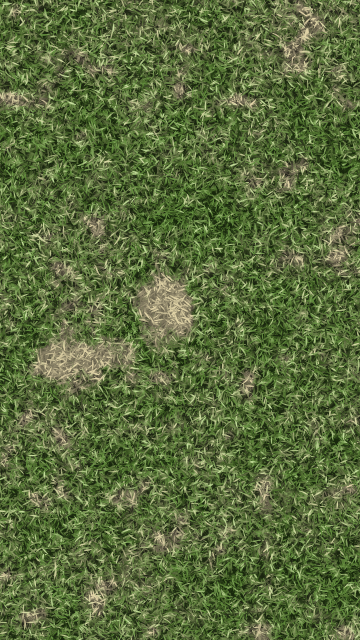
A Shadertoy shader for this texture:

```glsl
#define LAYERS 13
#define CELL 0.021
#define BLADE_LENGTH 0.0125
#define BLADE_WIDTH 0.0021
#define BLADE_BEND 22.0
#define TONE_SPREAD 1.05
#define DEPTH_SHADE 0.40
#define CLUMP_SHADE 0.42
#define DRYNESS 0.30

const float TAU = 6.2831853;

vec4 hash4(vec2 p) {
    vec4 q = fract(p.xyxy * vec4(0.1031, 0.1030, 0.0973, 0.1099));
    q += dot(q, q.wzxy + 33.33);
    return fract((q.xxyz + q.yzzw) * q.zywx);
}

vec2 gradient(vec2 cell) {
    float angle = TAU * hash4(cell + 71.0).x;
    return vec2(cos(angle), sin(angle));
}

float gradientNoise(vec2 p) {
    vec2 i = floor(p), f = fract(p);
    vec2 u = f * f * f * (f * (f * 6.0 - 15.0) + 10.0);
    vec2 e = vec2(0.0, 1.0);
    float low = mix(dot(gradient(i), f),
                    dot(gradient(i + e.yx), f - e.yx), u.x);
    float high = mix(dot(gradient(i + e.xy), f - e.xy),
                     dot(gradient(i + e.yy), f - e.yy), u.x);
    return mix(low, high, u.y);
}

// Shadow to highlight, spaced by how common each tone is
vec3 turfTone(float t) {
    vec3 c = mix(vec3(0.10, 0.15, 0.05), vec3(0.16, 0.22, 0.09), smoothstep(-0.1, 0.04, t));
    c = mix(c, vec3(0.25, 0.33, 0.14), smoothstep(0.04, 0.17, t));
    c = mix(c, vec3(0.35, 0.44, 0.21), smoothstep(0.17, 0.39, t));
    c = mix(c, vec3(0.43, 0.54, 0.28), smoothstep(0.39, 0.64, t));
    c = mix(c, vec3(0.55, 0.62, 0.40), smoothstep(0.64, 0.85, t));
    c = mix(c, vec3(0.73, 0.75, 0.58), smoothstep(0.85, 0.98, t));
    return mix(c, vec3(0.85, 0.85, 0.71), smoothstep(0.98, 1.2, t));
}

vec3 grassColor(float tone, float dry) {
    vec3 c = turfTone(tone);
    vec3 green = c * vec3(0.90, 1.02, 0.86);
    vec3 straw = dot(c, vec3(0.3, 0.6, 0.1)) * vec3(1.05, 0.99, 0.78);
    return mix(green, straw, clamp(dry, 0.0, 1.0));
}

// Two worn areas with ragged, warped edges
float barePatches(vec2 p) {
    p += 0.07 * vec2(gradientNoise(p * 13.0), gradientNoise(p * 13.0 + 40.0));
    p += 0.04 * vec2(gradientNoise(p * 34.0 + 9.0), gradientNoise(p * 34.0 + 60.0));
    float center = length((p - vec2(0.45, 0.92)) / vec2(0.08, 0.09));
    float left = length((p - vec2(0.22, 0.79)) / vec2(0.13, 0.055));
    return 1.0 - smoothstep(0.55, 1.45, min(center, left));
}

// Coverage of one curved, tapered blade
float blade(vec2 p, vec4 rnd, float pixel) {
    float angle = TAU * rnd.z;
    vec2 along = vec2(cos(angle), sin(angle));
    vec2 q = vec2(dot(p, along), dot(p, vec2(-along.y, along.x)));
    q.y -= BLADE_BEND * (rnd.w - 0.5) * q.x * q.x;
    float len = BLADE_LENGTH * mix(0.6, 1.2, rnd.w);
    float h = q.x / len;
    float width = BLADE_WIDTH * mix(0.7, 1.15, rnd.y) * (1.0 - 0.7 * h * h);
    float d = max(abs(q.y) - width, abs(q.x) - len);
    return clamp(0.5 - d / pixel, 0.0, 1.0);
}

void mainImage(out vec4 fragColor, in vec2 fragCoord) {
    vec2 p = fragCoord / iResolution.x;
    float pixel = 1.0 / iResolution.x;

    // Slow changes in health, and clumps of light and shade
    float bare = barePatches(p);
    float broad = gradientNoise(p * 3.2 + 5.0);
    float medium = gradientNoise(p * 9.0 + 17.0);
    float fine = gradientNoise(p * 21.0 + 31.0);
    float spots = smoothstep(0.22, 0.6, medium + 0.5 * fine);
    float lush = 1.0 - smoothstep(0.03, 0.22, length(p - vec2(0.51, 1.20)));
    float dry = DRYNESS + 0.35 * broad + 0.45 * medium + 0.3 * fine
              + 0.45 * spots - 0.3 * lush + bare;
    float clump = gradientNoise(p * 38.0 + 3.0) + 0.6 * gradientNoise(p * 75.0);
    float light = 0.47 + 0.30 * (dry - bare - DRYNESS) + 0.40 * bare
                + CLUMP_SHADE * clump * (1.0 - 0.6 * bare);

    // Blades stacked from the dark thatch upward
    vec3 color = grassColor(light - 0.4, dry);
    for (int layer = 0; layer < LAYERS; layer++) {
        float height = float(layer) / float(LAYERS - 1);
        vec2 offset = hash4(vec2(float(layer), 5.0)).xy;
        vec2 g = p / CELL + offset;
        vec2 home = floor(g);
        for (int j = -1; j <= 1; j++)
        for (int i = -1; i <= 1; i++) {
            vec2 id = home + vec2(i, j);
            vec4 shape = hash4(id + float(layer) * 37.0);
            vec4 look = hash4(id + float(layer) * 53.0 + 211.0);
            float cover = blade((g - id - shape.xy) * CELL, shape, pixel);
            float spread = TONE_SPREAD * (1.0 - 0.35 * bare);
            float tone = light + spread * (look.x - 0.5) + DEPTH_SHADE * (height - 0.75);
            color = mix(color, grassColor(tone, dry + 0.7 * (look.y - 0.5)), cover);
        }
    }
    fragColor = vec4(color, 1.0);
}
```
